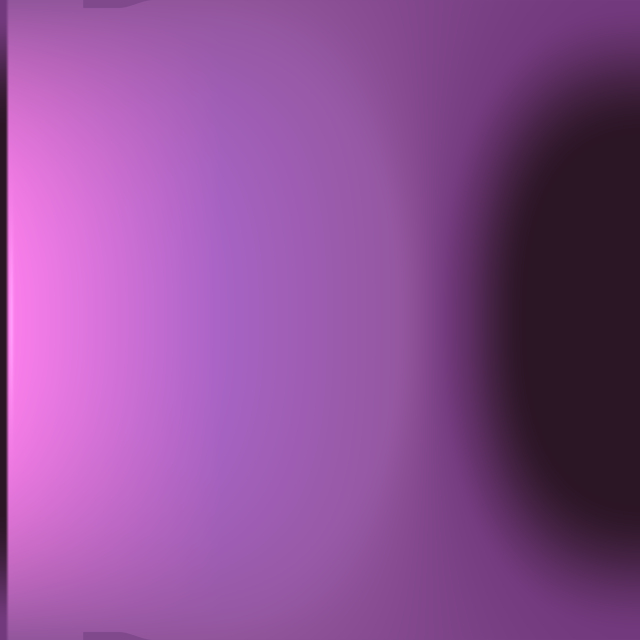
This background is drawn by a Shadertoy shader. Its source:

```glsl
// Soft pink-to-violet glow fading into a dark rounded hollow on the right.
#define PINK   vec3(1.00, 0.50, 0.93)
#define VIOLET vec3(0.66, 0.39, 0.77)
#define MAUVE  vec3(0.57, 0.335, 0.61)
#define PLUM   vec3(0.45, 0.225, 0.49)
#define DARK   vec3(0.17, 0.085, 0.145)
#define CREST_X 0.345
#define RIM_X   0.012

// Weight of the glow: one at mid height, zero at the top and bottom.
float heightWeight(float y) {
    return 1.0 - pow(abs(2.0 * y - 1.0), 2.5);
}

// Superelliptic radius; one on the outer border of the hollow.
float hollowRadius(vec2 p) {
    vec2 q = pow(abs(p - vec2(1.02, 0.5)) / vec2(0.34, 0.5), vec2(2.5));
    return pow(q.x + q.y, 0.4);
}

// Coverage of the shallow tabs on the top and bottom borders.
float tabMask(vec2 p, float soft) {
    float depth = min(p.y, 1.0 - p.y);
    float height = 0.0125 * (1.0 - smoothstep(0.185, 0.24, p.x));
    float start = smoothstep(-soft, soft, p.x - 0.13);
    return start * smoothstep(-soft, soft, height - depth);
}

void mainImage(out vec4 fragColor, in vec2 fragCoord) {
    vec2 uv = fragCoord / iResolution.xy;
    float soft = 0.75 / iResolution.y;
    float weight = heightWeight(uv.y);

    // Horizontal glow, blended into mauve near the borders
    vec3 glow = mix(PINK, VIOLET, clamp(uv.x / CREST_X, 0.0, 1.0));
    glow = mix(glow, MAUVE, clamp((uv.x - CREST_X) / 0.31, 0.0, 1.0));
    vec3 color = mix(MAUVE, glow, weight);

    // Plum shade, with a sharper onset at mid height
    float plumStart = mix(0.30, 0.62, weight);
    float plumEnd = mix(0.98, 0.715, weight);
    color = mix(color, PLUM, smoothstep(plumStart, plumEnd, uv.x));

    // Dark hollow
    float hollow = 1.0 - smoothstep(0.57, 1.0, hollowRadius(uv));
    color = mix(color, DARK, hollow);

    // Thin highlight beside the left rim
    float shine = exp(-pow((uv.x - 0.018) / 0.003, 2.0))
                * exp(-pow((uv.y - 0.5) / 0.13, 2.0));
    color += 0.12 * shine * vec3(0.3, 1.0, 0.5);

    // Narrow rim that darkens toward mid height
    vec3 rim = mix(PLUM, DARK, smoothstep(0.1, 0.75, weight));
    float rimMask = 1.0 - smoothstep(RIM_X - 0.004, RIM_X + 0.003, uv.x);
    color = mix(color, rim, rimMask);

    // Border tabs
    color = mix(color, vec3(0.50, 0.285, 0.55), tabMask(uv, soft));

    fragColor = vec4(clamp(color, 0.0, 1.0), 1.0);
}
```
